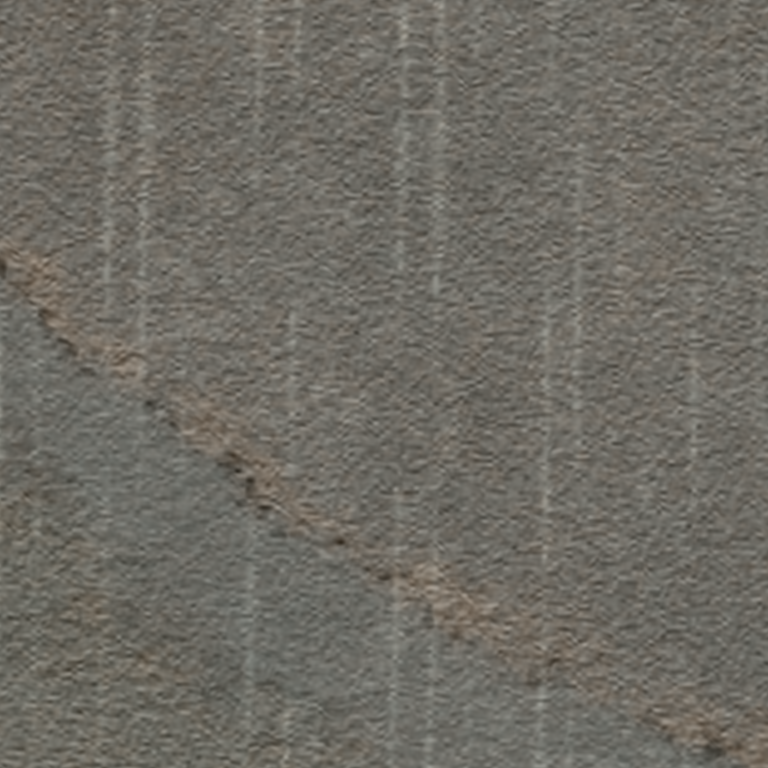
This texture is drawn by a Shadertoy shader. Its source:

```glsl
// Weathered grey stone with fine grain, pale vertical streaks and a slanting rough ridge.

#define GRAIN_SCALE vec2(128.0, 176.0)
#define GRAIN_CONTRAST 0.195
#define SPECKLE_CONTRAST 0.075
#define CLUMP_SCALE vec2(46.0, 84.0)
#define CLUMP_CONTRAST 0.25
#define CREVICE_DEPTH 0.17
#define STREAK_GAIN 0.125
#define STREAK_WIDTH 0.0056
#define LIGHT_STEP vec2(-0.0009, 0.0052)
#define STONE vec3(0.427, 0.415, 0.387)
#define WARM_TINT vec3(0.040, 0.004, -0.022)
#define COOL_TINT vec3(-0.016, 0.006, 0.012)

float hash(vec2 p) {
    vec3 q = fract(p.xyx * 0.1031);
    q += dot(q, q.yzx + 33.33);
    return fract((q.x + q.y) * q.z);
}

float noise(vec2 p) {
    vec2 cell = floor(p);
    vec2 f = fract(p);
    f = f * f * (3.0 - 2.0 * f);
    float low = mix(hash(cell), hash(cell + vec2(1.0, 0.0)), f.x);
    float high = mix(hash(cell + vec2(0.0, 1.0)), hash(cell + 1.0), f.x);
    return mix(low, high, f.y);
}

float bell(float x, float width) {
    return exp(-x * x / (width * width));
}

// Fine surface height, wider than tall
float grainHeight(vec2 p) {
    p += 0.007 * vec2(noise(p * 47.0), noise(p * 41.0 + 27.0));
    return 0.68 * noise(p * GRAIN_SCALE) + 0.32 * noise(p * GRAIN_SCALE * 0.57 + 71.0);
}

// Coarse flakes laid along the ridge
float clumpHeight(vec2 p) {
    vec2 along = normalize(vec2(0.84, -0.45));
    vec2 q = vec2(dot(p, along), dot(p, vec2(-along.y, along.x)));
    q += 0.016 * vec2(noise(p * 34.0), noise(p * 34.0 + 19.0));
    return 0.6 * noise(q * CLUMP_SCALE + 40.0) + 0.4 * noise(q * CLUMP_SCALE * 1.8 + 90.0);
}

// Signed height above the wavering ridge line
float ridgeDistance(vec2 p) {
    float line = 0.655 - 1.0 * p.x + 0.35 * p.x * p.x;
    float waver = 0.035 * (noise(p * 9.0 + 5.0) - 0.5) + 0.035 * (noise(p * 29.0) - 0.5);
    return p.y - line + waver;
}

// Broken, beaded drip lines in repeating groups of three
float streaks(vec2 p) {
    float sum = 0.0;
    float x = p.x - 0.018 * (p.y - 0.5) + 0.006 * (noise(vec2(p.y * 7.0, 3.0)) - 0.5);
    x += 0.003 * (noise(p * 60.0) - 0.5);
    for (int i = 0; i < 18; i++) {
        float group = float(i / 3);
        float member = float(i % 3);
        float seed = float(i) * 7.0 + 2.0;
        float center = -0.05 + 0.19 * group + 0.047 * member + 0.012 * (hash(vec2(seed, 4.0)) - 0.5);
        float run = smoothstep(0.2, 0.75, noise(vec2(p.y * 4.2 + seed, seed)));
        float bead = 0.15 + 0.6 * noise(vec2(p.y * 62.0, seed + 1.0)) + 0.4 * noise(vec2(p.y * 23.0, seed + 3.0));
        float spread = 1.0 + 1.0 * smoothstep(0.7, 0.95, noise(vec2(p.y * 10.0, seed + 2.0)));
        float strength = member > 1.5 ? 0.35 : 0.75 + 0.3 * hash(vec2(seed, 8.0));
        sum += strength * run * bead * bell(x - center, STREAK_WIDTH * spread);
    }
    return min(sum, 1.2);
}

void mainImage(out vec4 fragColor, in vec2 fragCoord) {
    vec2 p = fragCoord / iResolution.y;
    float d = ridgeDistance(p);

    // Zones fade into each other: broken crest, cool band, rough lower corner
    float broken = smoothstep(0.2, 0.7, noise(p * 17.0 + 44.0));
    float crest = bell(d - 0.03, 0.042) * (0.45 + 0.55 * broken);
    float lowerEdge = d + 0.26 + 0.12 * (noise(p * 11.0 + 8.0) - 0.5);
    float corner = 1.0 - smoothstep(-0.09, 0.06, lowerEdge);
    float band = (1.0 - smoothstep(-0.04, 0.015, d)) * (1.0 - corner);
    float lowerCrest = bell(lowerEdge + 0.03, 0.055) * broken;
    float rough = crest + 0.5 * lowerCrest + 0.32 * corner;

    // Relief lit from above, plus unlit speckle
    float grain = grainHeight(p) - grainHeight(p + LIGHT_STEP);
    float clumps = clumpHeight(p) - clumpHeight(p + vec2(-0.0035, 0.0075));
    float speckle = noise(p * vec2(155.0, 165.0) + 33.0) - 0.5;
    float tone = (GRAIN_CONTRAST * grain + SPECKLE_CONTRAST * speckle) * (1.0 - 0.2 * band);
    tone += CLUMP_CONTRAST * clumps * rough;
    tone += 0.024 * (noise(p * 5.0 + 12.0) - 0.5) + 0.03 * (noise(p * 26.0) - 0.5);
    tone += 0.012 * crest + 0.004 * band - 0.014 * corner;

    // Short scattered shadows under the crest
    float gaps = smoothstep(0.45, 0.85, noise(p * vec2(52.0, 64.0) + 60.0));
    tone -= CREVICE_DEPTH * gaps * bell(d + 0.002, 0.015);
    tone -= 0.35 * CREVICE_DEPTH * gaps * bell(lowerEdge, 0.03);

    // Warm and cool mottling
    float mottle = noise(p * 42.0 + 31.0) + 0.9 * noise(p * 95.0 + 17.0) - 0.95;
    float drift = noise(p * 6.0 + 23.0) - 0.5;
    float warmth = 0.5 * mottle + 0.4 * drift + 0.75 * crest + 0.3 * lowerCrest - 0.5 * band;
    vec3 color = STONE + tone;
    color += max(warmth, 0.0) * WARM_TINT + max(-warmth, 0.0) * COOL_TINT;
    color += corner * vec3(-0.003, 0.002, -0.004);

    // Pale mineral streaks and scattered patches
    float patches = smoothstep(0.62, 0.9, noise(p * 44.0 + 50.0)) * smoothstep(0.5, 0.8, noise(p * 6.0 + 80.0));
    float pale = streaks(p) * (1.0 - 0.5 * crest) + 0.35 * patches;
    color += STREAK_GAIN * pale * vec3(0.94, 1.0, 0.97);

    fragColor = vec4(clamp(color, 0.0, 1.0), 1.0);
}
```
